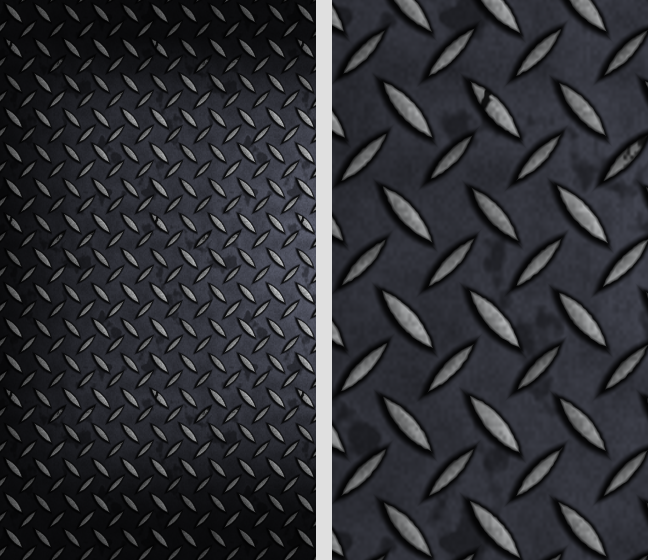
Left: the whole. Right: its middle third, enlarged.
Reproduce this texture procedurally as a WebGL 2 fragment shader.

```glsl
#version 300 es
precision highp float;
// Dark steel tread plate: crossed rows of raised lens-shaped lugs under uneven light.
uniform vec2 u_resolution;
out vec4 fragColor;

const vec2 PITCH = vec2(0.8333, 1.0);  // lug spacing; the canvas is 16 rows high
const float TILE = 5.0;                // wear repeats every 5 by 5 lugs

float hash(vec2 p) {
    vec3 q = fract(p.xyx * vec3(0.1031, 0.1030, 0.0973));
    q += dot(q, q.yzx + 33.33);
    return fract((q.x + q.y) * q.z);
}

// Value noise that wraps at the edge of the wear tile
float tileNoise(vec2 g, float freq) {
    vec2 p = g * freq, i = floor(p), f = fract(p);
    f = f * f * (3.0 - 2.0 * f);
    float period = TILE * freq;
    vec2 a = mod(i, period), b = mod(i + 1.0, period);
    return mix(mix(hash(a), hash(vec2(b.x, a.y)), f.x),
               mix(hash(vec2(a.x, b.y)), hash(b), f.x), f.y);
}

float grime(vec2 g) {
    float sum = 0.0, amp = 0.5, freq = 2.0;
    for (int i = 0; i < 4; i++) {
        sum += amp * tileNoise(g, freq);
        freq *= 2.0;
        amp *= 0.5;
    }
    return sum / 0.9375;
}

// Lens along y, with half width size.x and half length size.y
float lens(vec2 p, vec2 size) {
    float radius = dot(size, size) / (2.0 * size.x);
    return length(vec2(abs(p.x) + radius - size.x, p.y)) - radius;
}

// Brightness of the plate: dim top, bottom and left, glow at the right
float lighting(vec2 uv) {
    float band = smoothstep(0.05, 0.30, uv.y) * (1.0 - smoothstep(0.76, 0.95, uv.y));
    float side = smoothstep(-0.06, 0.42, uv.x);
    vec2 toGlow = (uv - vec2(1.02, 0.55)) / vec2(0.34, 0.24);
    return 0.20 + 0.72 * band * side + 0.75 * exp(-dot(toGlow, toGlow));
}

void main() {
    vec2 uv = gl_FragCoord.xy / u_resolution;
    vec2 p = gl_FragCoord.xy / u_resolution.y * 16.0;
    vec2 g = p / PITCH;
    float aa = 12.0 / u_resolution.y;
    float light = lighting(uv);
    float dirt = grime(g), grain = tileNoise(g, 24.0);

    // Plate with mottling and dark pits
    vec3 color = vec3(0.196, 0.202, 0.235) * light;
    color *= 0.66 + 0.55 * dirt + 0.16 * grain;
    color *= 1.0 - 0.45 * smoothstep(0.60, 0.74, dirt);

    // Two lug families: broad ones leaning left, slim ones leaning right
    for (int k = 0; k < 2; k++) {
        bool broad = k == 0;
        vec2 center = broad ? vec2(0.396, 0.625) : vec2(0.8125, 0.167);
        vec2 axis = normalize(broad ? vec2(0.66, -0.75) : vec2(0.69, 0.72));
        vec2 right = broad ? vec2(-axis.y, axis.x) : vec2(axis.y, -axis.x);
        vec2 size = broad ? vec2(0.083, 0.345) : vec2(0.062, 0.305);

        vec2 id = floor((p - center) / PITCH + 0.5);
        vec2 local = p - center - id * PITCH;
        vec2 spot = mod(id, TILE);
        float vary = hash(spot + 17.0 * float(k + 1));
        size *= 0.94 + 0.12 * vary;
        vec2 q = vec2(dot(local, right), dot(local, axis));
        float d = lens(q, size) + 0.012 * (grain - 0.5);

        // Groove and shadow on the left of the lug
        vec2 shifted = local + vec2(0.022, 0.008);
        float shade = lens(vec2(dot(shifted, right), dot(shifted, axis)), size);
        color *= 1.0 - 0.85 * (1.0 - smoothstep(0.0, 0.075, shade));
        color *= 1.0 - 0.55 * (1.0 - smoothstep(0.0, 0.035, d));

        // Polished face, brighter on the right flank and lower end
        float face = (broad ? 0.50 : 0.43) + 0.13 * q.x / size.x;
        face += (broad ? 0.07 : -0.04) * q.y / size.y;
        face *= 0.72 + 0.28 * grain + 0.22 * vary;
        face *= 0.45 + 0.55 * smoothstep(0.0, 0.028, -d);

        // Chipped and blackened lugs in one row of each tile
        if (spot.y == 4.0) {
            float chip = abs(q.y + 0.13 + 0.5 * q.x + 0.05 * (grain - 0.5));
            if (broad && spot.x == 0.0) face *= 0.12 + 0.88 * smoothstep(0.02, 0.06, chip);
            if (!broad && (spot.x == 1.0 || spot.x == 2.0))
                face *= 0.2 + 0.7 * smoothstep(0.35, 0.65, dirt + 0.3 * (grain - 0.5));
        }
        vec3 steel = vec3(0.98, 0.99, 1.0) * face * (0.28 + 0.75 * sqrt(light));
        color = mix(color, steel, 1.0 - smoothstep(-aa, aa, d));
    }
    fragColor = vec4(color, 1.0);
}
```
